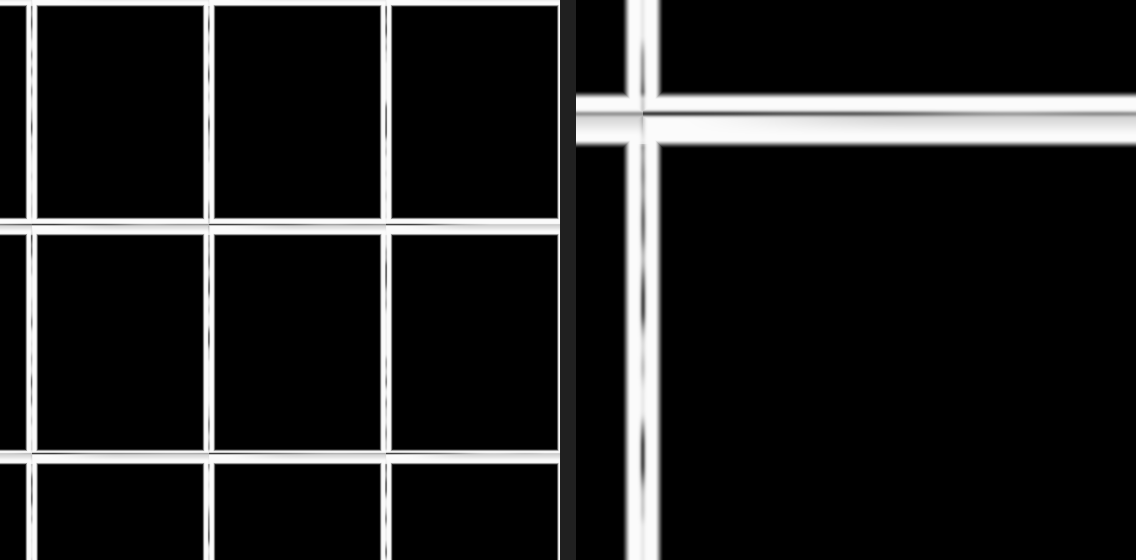
Left, the full canvas; right, a detail of the centre.
This pattern is drawn by a WebGL 2 fragment shader. Its source:

```glsl
#version 300 es
precision highp float;
// Black panels parted by a grid of white bars with softened edges.
// Each bar carries a thin seam: broken dashes down the uprights, and
// streaks fading rightward along the crossbars, varied by gradient noise.

#define PERIOD vec2(0.3164, 0.4089)  // spacing of uprights and crossbars
#define UPRIGHT_X 0.0567             // centre of the first upright
#define CROSSBAR_Y 0.1719            // lower edge of the first crossbar
#define UPRIGHT_HALF 0.0098          // half width of an upright
#define CROSSBAR_HEIGHT 0.0267       // mean height of a crossbar
#define HEIGHT_VARIATION 0.0026      // alternate change of that height
#define SEAM_RISE 0.0182             // crossbar seam above the lower edge
#define SEAM_WIDTH 0.0016
#define EDGE_SOFTNESS 0.0027
#define DASH_RATE 11.0               // dashes of wear along the uprights

uniform vec2 u_resolution;
out vec4 fragColor;

const float WHITE = 0.985;
const float SEAM_DARK = 0.16;

float hash(vec2 p) {
    p = fract(p * vec2(0.1031, 0.1137));
    p += dot(p, p.yx + 33.33);
    return fract((p.x + p.y) * p.x * 17.0);
}

// One-dimensional gradient noise, about -0.5 to 0.5
float gradientNoise(float x, float seed) {
    float cell = floor(x);
    float t = x - cell;
    float slopeA = hash(vec2(cell, seed)) * 2.0 - 1.0;
    float slopeB = hash(vec2(cell + 1.0, seed)) * 2.0 - 1.0;
    float blend = t * t * t * (t * (t * 6.0 - 15.0) + 10.0);
    return mix(slopeA * t, slopeB * (t - 1.0), blend);
}

float seamProfile(float distanceToSeam) {
    float d = distanceToSeam / SEAM_WIDTH;
    return exp(-d * d);
}

void main() {
    vec2 uv = gl_FragCoord.xy / u_resolution;
    float soft = max(EDGE_SOFTNESS, 0.7 / min(u_resolution.x, u_resolution.y));

    // Nearest upright
    float column = round((uv.x - UPRIGHT_X) / PERIOD.x);
    float dx = uv.x - UPRIGHT_X - column * PERIOD.x;
    float upright = 1.0 - smoothstep(-soft, soft, abs(dx) - UPRIGHT_HALF);

    // Nearest crossbar, every other one a little taller
    float row = round((uv.y - CROSSBAR_Y - 0.5 * CROSSBAR_HEIGHT) / PERIOD.y);
    float dy = uv.y - CROSSBAR_Y - row * PERIOD.y;
    float parity = mod(row, 2.0) * 2.0 - 1.0;
    float height = CROSSBAR_HEIGHT + parity * HEIGHT_VARIATION;
    float crossbar = smoothstep(-soft, soft, dy)
                   * (1.0 - smoothstep(-soft, soft, dy - height));

    // Broken seam down the upright, darker just below each crossbar
    float seed = column * 7.0 + 3.0;
    float wear = gradientNoise(uv.y * DASH_RATE, seed)
               + 0.6 * gradientNoise(uv.y * DASH_RATE * 3.1, seed + 40.0);
    float belowJoint = smoothstep(-0.13, -0.02, dy) * (1.0 - step(0.0, dy));
    float dashes = smoothstep(-0.12, 0.38, wear + 0.15 * belowJoint);
    float wander = 0.0008 * gradientNoise(uv.y * 5.0, seed + 80.0);
    float uprightSeam = seamProfile(dx - wander) * (0.08 + 0.75 * dashes)
                      * upright * (1.0 - 0.75 * crossbar);

    // Crossbar seam, strong at each joint and fading to the right
    float along = (uv.x - UPRIGHT_X) / PERIOD.x;
    float span = floor(along);
    float t = along - span;
    float fade = mix(0.35, 0.95, hash(vec2(span + 5.0, row + 11.0)));
    float streak = 0.9 - fade * smoothstep(0.0, 0.75, t)
                 + 0.4 * gradientNoise(uv.x * 9.0, row + 21.0);
    float seamY = dy - SEAM_RISE;
    float crossSeam = seamProfile(seamY) * clamp(streak, 0.08, 0.9) * crossbar;

    // Pale shadow that spreads below the seam as it fades
    float shadow = smoothstep(-0.014, -0.001, seamY)
                 * (1.0 - smoothstep(-0.001, 0.002, seamY));
    float shade = 1.0 - 0.15 * shadow * smoothstep(0.05, 0.5, t) * crossbar;

    float bars = max(upright, crossbar);
    float seam = max(uprightSeam, crossSeam);
    float tone = bars * mix(WHITE * shade, SEAM_DARK, seam);
    fragColor = vec4(vec3(tone), 1.0);
}
```
